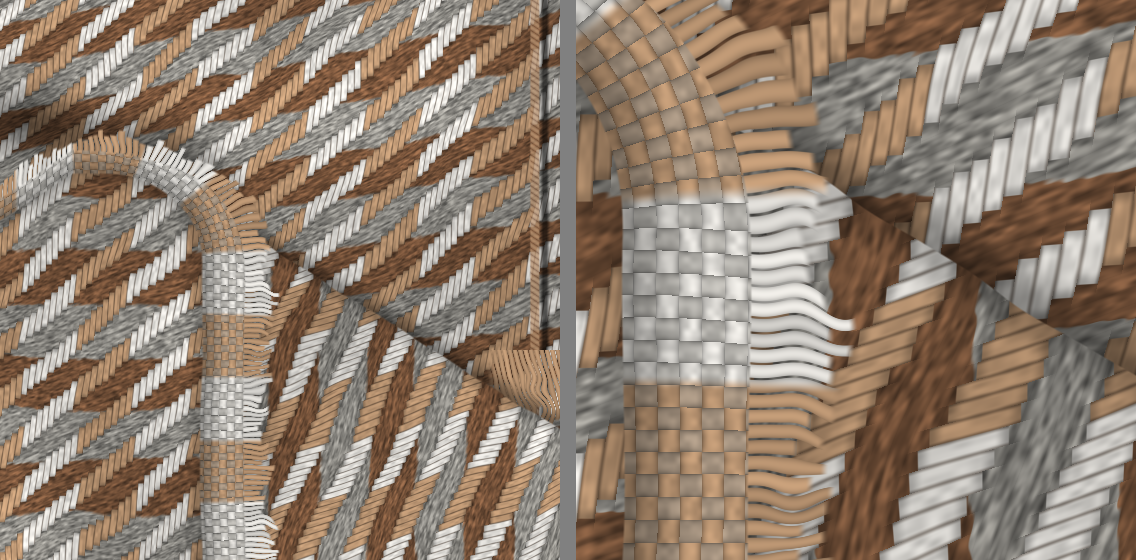
Left, the full canvas; right, a detail of the centre.
Give the GLSL for this texture, as a Shadertoy shader.

```glsl
// Draws a folded wool blanket in twill check, with a fringed hem and a turned-over corner.

const vec3 WHITE = vec3(0.89, 0.88, 0.86);
const vec3 TAN   = vec3(0.75, 0.60, 0.46);
const vec3 BROWN = vec3(0.50, 0.35, 0.245);
const vec3 GREY  = vec3(0.60, 0.59, 0.565);
const vec3 GAP   = vec3(0.20, 0.15, 0.11);

const float PAIR = 0.2;          // width of one white and one tan stripe
const float THREADS = 16.0;      // threads in one pair of stripes
const float LEAN = 1.3;          // slant of each float, in threads
const float HEM_PAIR = 0.22;     // colour repeat along the hem
const float HEM_WIDTH = 0.055;
const float STRAND_DENSITY = 105.0;
const vec2  FOLD_CENTRE = vec2(0.19, 0.52);
const float FOLD_RADIUS = 0.19;

float hash(vec2 p) {
    vec3 q = fract(p.xyx * vec3(0.1031, 0.1030, 0.0973));
    q += dot(q, q.yzx + 33.33);
    return fract((q.x + q.y) * q.z);
}

float noise(vec2 p) {
    vec2 i = floor(p), f = fract(p);
    f = f * f * (3.0 - 2.0 * f);
    return mix(mix(hash(i), hash(i + vec2(1, 0)), f.x),
               mix(hash(i + vec2(0, 1)), hash(i + vec2(1, 1)), f.x), f.y);
}

// 1 in the middle half of every unit, 0 in the rest
float stripe(float t, float soft) {
    return smoothstep(-soft, soft, 0.25 - abs(fract(t) - 0.5));
}

// Rounded thread profile: 1 on the crest, 0 in the gap
float crest(float t) {
    float r = 2.0 * fract(t) - 1.0;
    return 1.0 - r * r;
}

// Twill: q.x runs across warp stripes, q.y across weft stripes
vec3 weave(vec2 q, float slope) {
    float soft = 1.0 / (iResolution.y * PAIR);
    q += 0.09 * (vec2(noise(q * 1.7), noise(q * 1.7 + 9.0)) - 0.5);
    float lean = fract(2.0 * (q.y - slope * q.x)) - 0.5;
    float tx = q.x * THREADS - LEAN * lean;
    float id = floor(tx);

    // stepped diagonal edge, one step per warp thread
    float phase = 2.0 * (q.y - slope * (id + 0.5) / THREADS);
    float edge = 0.25 - abs(fract(phase) - 0.5);
    edge += 0.06 * (hash(vec2(id, floor(phase)) + 50.0) - 0.5);
    float warpUp = smoothstep(-2.0 * soft, 2.0 * soft, edge);

    // smooth bright warp floats
    vec3 warp = mix(TAN, WHITE, stripe(tx / THREADS, soft));
    warp *= 0.90 + 0.2 * noise(vec2(tx * 3.0, q.y * 22.0));
    warp = mix(GAP, warp, 0.55 + 0.45 * smoothstep(0.0, 0.7, crest(tx)));

    // fuzzy mottled weft floats
    float ty = (q.y - 0.4 * q.x) * THREADS;
    float fuzz = noise(vec2(q.x * 18.0 + q.y * 9.0, ty * 3.2));
    float flecks = noise(vec2(q.x * 34.0 + 7.0, ty * 4.0));
    vec3 weft = mix(BROWN, GREY, stripe(q.y + 0.025 * (fuzz - 0.5), 2.0 * soft));
    weft *= 0.58 + 0.48 * fuzz + 0.30 * flecks;
    weft *= 0.82 + 0.18 * crest(ty);

    // floats sink where they pass under
    float sink = smoothstep(0.0, 0.09, abs(edge));
    return mix(weft, warp, warpUp) * mix(0.78, 1.0, sink);
}

// Loose strands: s along the edge, d outward; rgb and coverage
vec4 fringe(float s, float d, float reach, vec3 tint) {
    float t = s * STRAND_DENSITY + 2.2 * (noise(vec2(s * 24.0, d * 32.0)) - 0.5) * smoothstep(0.0, 0.06, d);
    float id = floor(t);
    float tip = reach * (0.6 + 0.4 * hash(vec2(id, 7.0) + 200.0));
    float body = crest(t);
    float cover = smoothstep(0.12, 0.4, body) * smoothstep(tip + 0.003, tip - 0.003, d);
    float light = 0.62 + 0.3 * body + 0.15 * hash(vec2(id, 3.0) + 200.0);
    return vec4(tint * light, cover * step(-0.01, d));
}

// Plain basket weave of the hem
vec3 hemWeave(float s, float d, vec3 tint) {
    vec2 g = vec2(s, d) * 75.0;
    float over = mod(floor(g.x) + floor(g.y), 2.0);
    float body = mix(crest(g.x), crest(g.y), over);
    vec3 c = mix(mix(tint, GREY, 0.55), tint, over);
    return c * (0.60 + 0.40 * sqrt(body)) * (0.9 + 0.2 * noise(g * 3.0));
}

void mainImage(out vec4 fragColor, in vec2 fragCoord) {
    vec2 p = fragCoord / iResolution.xy;
    float px = 1.5 / iResolution.y;

    // upper cloth with soft creases
    vec2 q = vec2((p.x - 0.797) / PAIR + 0.5, p.y / 0.187 * mix(1.22, 1.0, p.x));
    vec3 col = weave(q, 0.85);
    col *= 0.86 + 0.24 * noise(p * vec2(4.0, 5.0) + 3.0);
    col *= 1.0 - 0.5 * smoothstep(0.13, 0.0, length((p - vec2(0.05, 0.78)) * vec2(0.8, 1.5)));

    // selvedge: stitched line, dark gap, loose ends below
    float stitch = smoothstep(0.010, 0.006, abs(p.x - 0.955));
    col = mix(col, mix(BROWN, TAN, crest(p.y * 90.0 + p.x * 60.0)), 0.75 * stitch);
    col *= 1.0 - 0.6 * smoothstep(0.010, 0.002, abs(p.x - 0.973));
    vec4 ends = fringe(p.x + 0.25 * (p.y - 0.3), 0.365 - p.y, 0.15, TAN);
    col = mix(col, ends.rgb, ends.a * smoothstep(0.865, 0.89, p.x));

    // turned-over corner, its stripes lying sideways
    float corner = 0.557 - 0.627 * (p.x - 0.482) + 0.006 * (noise(p * 25.0) - 0.5) - p.y;
    float cornerMask = smoothstep(-px, px, corner) * step(0.34, p.x);
    col *= 1.0 - 0.4 * smoothstep(-0.045, 0.0, corner) * step(0.45, p.x);
    vec2 r = vec2((p.y - 0.2 * p.x - 0.042) / 0.198 + 0.5, p.x / 0.175);
    vec3 under = weave(r, 0.57) * (0.86 + 0.22 * noise(p * 5.0 + 20.0));
    col = mix(col, under * (0.8 + 0.2 * smoothstep(0.0, 0.03, corner)), cornerMask);

    // fold outline: distance d outward and length s along it
    vec2 f = p + vec2(0.0, 0.6 * max(0.13 - p.x, 0.0)) - FOLD_CENTRE;
    f += 0.012 * (vec2(noise(p * 8.0), noise(p * 8.0 + 5.0)) - 0.5);
    vec2 v = max(f, 0.0);
    float d = length(v) + min(max(f.x, f.y), 0.0) - FOLD_RADIUS;
    float s = min(f.x, 0.0) + FOLD_RADIUS * atan(v.x, v.y + 0.00001) - min(f.y, 0.0);
    float down = smoothstep(0.05, 0.28, s);
    float width = HEM_WIDTH * mix(0.35, 1.0, down);
    col *= 1.0 - 0.5 * smoothstep(0.13, 0.02, d) * smoothstep(-0.3, 0.1, s);

    // lower left cloth
    vec2 b = vec2((p.x - 0.09 + 0.02 * (p.y - 0.3)) / 0.197 + 0.5, p.y / 0.187 + 0.3);
    vec3 front = weave(b, 0.9) * (0.9 + 0.2 * noise(p * 5.0 + 40.0));
    front *= 1.0 - 0.35 * smoothstep(-0.06, 0.0, d);
    col = mix(col, front, smoothstep(px, -px, d));

    // hem and its fringe
    vec3 tint = mix(TAN, WHITE, stripe(s / HEM_PAIR, 0.02));
    float reach = mix(0.02, 0.045, down) + 0.045 * noise(vec2(s * 14.0, 2.0));
    vec4 strands = fringe(s, d - width + 0.008, reach, tint);
    col = mix(col, strands.rgb, strands.a);
    float hem = smoothstep(-0.02 - px, -0.02 + px, d) * smoothstep(width + px, width - px, d);
    float roll = 0.72 + 0.28 * smoothstep(-0.02, 0.025, d);
    col = mix(col, hemWeave(s, d, tint) * roll, hem);

    fragColor = vec4(clamp(col, 0.0, 1.0), 1.0);
}
```
